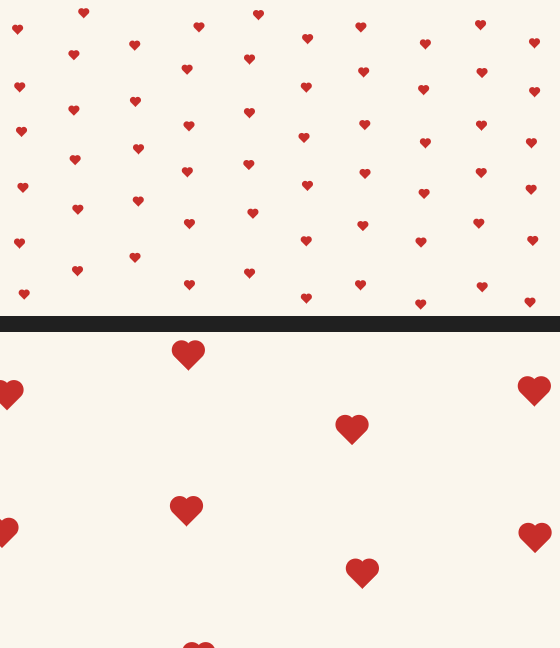
Top, the full canvas; bottom, a detail of the centre.
Write a WebGL 2 fragment shader that draws this pattern.

```glsl
#version 300 es
precision highp float;
// Small red hearts scattered over a cream ground.
// A staggered grid gets row and column jitter; its rows slant and slide
// on the left and settle into even columns on the right.

#define COLUMN_STEP 0.1778
#define ROW_STEP 0.162
#define HEART_SCALE 0.029
#define STAGGER 0.055
#define SLANT 0.13
#define SLANT_END 1.05
#define ROW_SLIDE 0.09
#define ROW_JITTER 0.035
#define LOOSE_JITTER 0.016
#define EDGE_MARGIN 0.035
#define CREAM vec3(0.98, 0.965, 0.93)
#define RED vec3(0.78, 0.18, 0.165)

uniform vec2 u_resolution;
out vec4 fragColor;

float hash(vec2 p) {
    return fract(sin(dot(p, vec2(127.1, 311.7))) * 43758.5453);
}

// Random value from -0.5 to 0.5
float jitter(vec2 p) {
    return hash(p) - 0.5;
}

float dot2(vec2 v) {
    return dot(v, v);
}

// Signed distance to a heart about 1.2 wide and 1.1 tall, tip at the origin
float heartDistance(vec2 p) {
    p.x = abs(p.x);
    if (p.x + p.y > 1.0) {
        return length(p - vec2(0.25, 0.75)) - sqrt(2.0) / 4.0;
    }
    float toNotch = dot2(p - vec2(0.0, 1.0));
    float toFlank = dot2(p - 0.5 * max(p.x + p.y, 0.0));
    return sqrt(min(toNotch, toFlank)) * sign(p.x - p.y);
}

// Extra height of a row, which falls away from the left side
float rowRise(float x) {
    return SLANT * max(SLANT_END - x, 0.0);
}

// Centre of the heart that belongs to a grid cell
vec2 heartCentre(vec2 cell) {
    vec2 centre = (cell + 0.5) * vec2(COLUMN_STEP, ROW_STEP);
    float looseness = 1.0 - smoothstep(0.8, 1.2, centre.x);
    centre.x += ROW_SLIDE * looseness * jitter(vec2(cell.y, 7.0));
    centre.x += 0.02 * jitter(vec2(cell.x, 19.0));
    centre.y += rowRise(centre.x) + ROW_JITTER * jitter(vec2(cell.y, 31.0));
    centre.y += STAGGER * (0.5 - mod(cell.x, 2.0));
    vec2 loose = vec2(jitter(cell + 3.0), jitter(cell + 11.0));
    return centre + LOOSE_JITTER * loose;
}

void main() {
    vec2 p = gl_FragCoord.xy / u_resolution.y;
    vec2 canvas = vec2(u_resolution.x / u_resolution.y, 1.0);
    vec2 grid = vec2(p.x, p.y - rowRise(p.x));
    vec2 home = floor(grid / vec2(COLUMN_STEP, ROW_STEP));

    // Nearest heart in the surrounding cells, whole hearts only
    float nearest = 1.0;
    for (int j = -1; j <= 1; j++) {
        for (int i = -1; i <= 1; i++) {
            vec2 centre = heartCentre(home + vec2(i, j));
            vec2 gap = min(centre, canvas - centre);
            if (min(gap.x, gap.y) < EDGE_MARGIN) continue;
            vec2 local = (p - centre) / HEART_SCALE + vec2(0.0, 0.55);
            nearest = min(nearest, heartDistance(local) * HEART_SCALE);
        }
    }

    // Edge one pixel wide
    float ink = clamp(0.5 - nearest * u_resolution.y, 0.0, 1.0);
    fragColor = vec4(mix(CREAM, RED, ink), 1.0);
}
```
